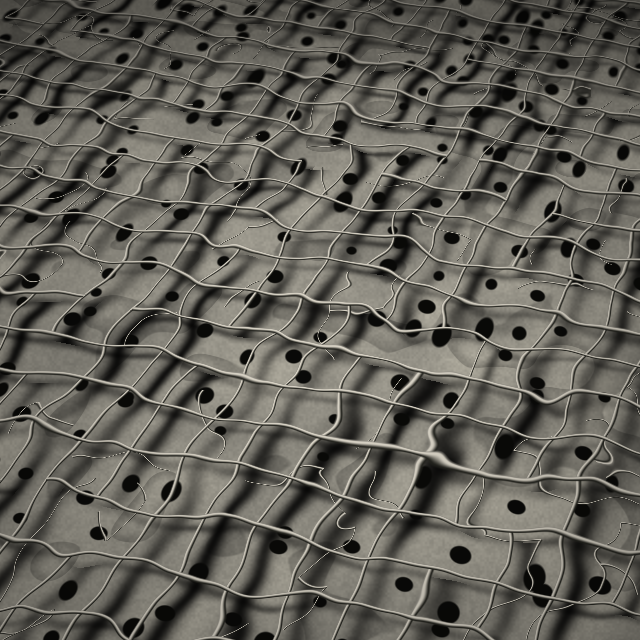
This texture is drawn by a WebGL 2 fragment shader. Its source:

```glsl
#version 300 es
precision highp float;

uniform vec2 u_resolution;
out vec4 fragColor;

float hash(vec2 p) {
    vec3 q = fract(vec3(p.xyx) * 0.1031);
    q += dot(q, q.yzx + 33.33);
    return fract((q.x + q.y) * q.z);
}

float noise(vec2 p) {
    vec2 i = floor(p), f = fract(p);
    f = f * f * (3.0 - 2.0 * f);
    return mix(mix(hash(i), hash(i + vec2(1, 0)), f.x),
               mix(hash(i + vec2(0, 1)), hash(i + vec2(1, 1)), f.x), f.y);
}

// Canvas to receding mesh plane; whole numbers are wires
vec2 toMesh(vec2 p) {
    float q = p.y + 0.2 * p.x;
    return vec2((p.x - 0.72 * p.y) / (1.0 - 0.4 * p.y) * 9.7,
                9.0 * q / (1.0 - 0.4 * q) - 0.5);
}

// Size of one mesh cell on the canvas
vec2 cellSize(vec2 p) {
    float rowDepth = 1.0 - 0.4 * (p.y + 0.2 * p.x);
    return vec2(0.09 * (1.0 - 0.4 * p.y), 0.108 * rowDepth * rowDepth);
}

// Signed canvas distance to the nearest column (x) and row (y) wire
vec2 wireOffsets(vec2 p, float bend, vec2 missing, float seed) {
    vec2 g = toMesh(p);
    vec2 warp = vec2(noise(g * 0.9 + seed), noise(g * 0.9 + seed + 40.0)) - 0.5;
    warp += 0.3 * vec2(noise(g * 2.1 + seed + 9.0), noise(g * 2.1 + seed + 71.0)) - 0.15;
    g += bend * warp;
    vec2 nearest = floor(g + 0.5);
    vec2 offset = (g - nearest) * cellSize(p);
    if (hash(vec2(nearest.x, floor(g.y)) + seed + 130.0) < missing.x) offset.x = 1.0;
    if (hash(vec2(floor(g.x), nearest.y) + seed + 217.0) < missing.y) offset.y = 1.0;
    return offset;
}

// Round metal wire lit from its positive side
vec3 drawWire(vec3 color, float d, float radius, float edge) {
    float t = d / radius;
    vec3 metal = mix(vec3(0.13, 0.13, 0.11), vec3(0.80, 0.78, 0.73), smoothstep(-0.8, 0.4, t));
    metal *= 1.0 - 0.3 * smoothstep(0.5, 1.0, t);
    return mix(color, metal, 1.0 - smoothstep(radius - edge, radius + edge, abs(d)));
}

// Coverage of scattered oval holes
float holes(vec2 p, float edge) {
    vec2 g = toMesh(p), size = cellSize(p), cell = floor(g);
    float cover = 0.0;
    for (int y = -1; y <= 1; y++)
    for (int x = -1; x <= 1; x++) {
        vec2 id = cell + vec2(x, y);
        if (hash(id + 305.0) > 0.72) continue;
        vec2 center = id + vec2(hash(id + 411.0), hash(id + 523.0));
        float radius = mix(0.11, 0.19, hash(id + 637.0)) * size.x;
        float stretch = mix(0.8, 1.5, pow(hash(id + 741.0), 3.0));
        vec2 d = (g - center) * size / vec2(1.0, stretch);
        d.x += 0.25 * d.y;
        cover = max(cover, 1.0 - smoothstep(radius - edge, radius + edge, length(d)));
    }
    return cover;
}

void main() {
    vec2 p = gl_FragCoord.xy / u_resolution;
    float depth = 1.0 - 0.45 * p.y;
    float edge = 0.8 / u_resolution.y + 0.0012 * smoothstep(0.65, 1.0, p.y);
    vec2 g = toMesh(p);

    // Mottled, grainy plate
    vec3 color = mix(vec3(0.50, 0.49, 0.455), vec3(0.65, 0.635, 0.585), noise(g * 0.8 + 60.0));
    color *= 0.93 + 0.09 * noise(p * 290.0) + 0.06 * noise(p * 130.0);

    // Faint curved stains
    float stain = noise(g * 1.2 + 90.0);
    color *= 1.0 - 0.2 * smoothstep(0.68, 0.71, stain) * (1.0 - smoothstep(0.7, 0.95, stain));

    // Soft shadows thrown to the lower right
    vec2 missing = vec2(0.13, 0.05);
    vec2 shadowOffset = wireOffsets(p - vec2(0.026, -0.02) * depth, 0.5, missing, 20.0);
    vec2 blur = shadowOffset / (vec2(0.016, 0.009) * depth);
    vec2 shade = exp(-blur * blur);
    float density = smoothstep(0.15, 0.8, noise(g * vec2(0.9, 0.6) + 150.0));
    color *= 1.0 - shade.x * mix(0.3, 0.88, density);
    color *= 1.0 - shade.y * mix(0.2, 0.5, density);

    color = mix(color, vec3(0.035, 0.035, 0.028), holes(p, edge * 1.4));

    // Loose, strongly bent strands
    vec2 loose = wireOffsets(p, 1.7, vec2(0.76, 0.82), 55.0);
    color = drawWire(color, -loose.x, 0.0021 * depth, edge);
    color = drawWire(color, loose.y, 0.0021 * depth, edge);

    // Main mesh, rows over columns
    vec2 wire = wireOffsets(p, 0.5, missing, 20.0);
    color = drawWire(color, -wire.x, 0.0034 * depth, edge);
    color = drawWire(color, wire.y, 0.0036 * depth, edge);

    // Darker far edge and corners
    vec2 fromCenter = p - vec2(0.5, 0.45);
    color *= 1.06 - 0.75 * dot(fromCenter, fromCenter);
    color *= 1.0 - 0.25 * smoothstep(0.8, 1.0, p.y);
    fragColor = vec4(color, 1.0);
}
```
